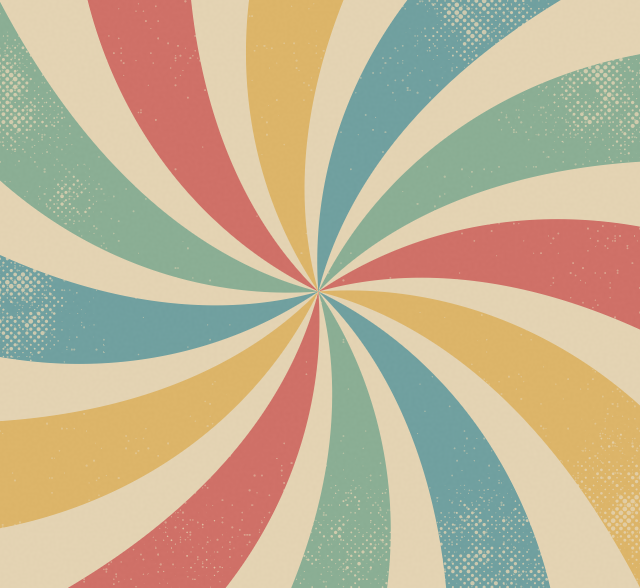
Write a WebGL 1 fragment shader that draws this background.

```glsl
precision highp float;

uniform vec2 u_resolution;

const vec3 CREAM  = vec3(0.892, 0.827, 0.700);
const vec3 RED    = vec3(0.812, 0.440, 0.405);
const vec3 YELLOW = vec3(0.864, 0.708, 0.410);
const vec3 GREEN  = vec3(0.543, 0.682, 0.580);
const vec3 BLUE   = vec3(0.440, 0.627, 0.625);

const vec2 HUB = vec2(-0.0028, 0.0042);           // where the rays meet
const float RAY_STEP = 0.5235988;                 // twelve rays per turn
const vec3 RAY_MIDDLE = vec3(0.960, -0.781, 0.122);  // angle as a quadratic of radius
const vec3 RAY_HALF = vec3(0.1606, 0.0678, -0.122);  // half width, likewise

const float DOT_CELL = 0.0094;
const float SPECK_CELL = 0.0042;
const float WEAR_OPACITY = 0.8;

float hash(vec2 p) {
  p = fract(p * vec2(0.1031, 0.1137));
  p += dot(p, p.yx + 33.33);
  return fract((p.x + p.y) * p.x * 17.0);
}

vec2 gradient(vec2 cell) {
  float a = 6.2831853 * hash(cell + 71.0);
  return vec2(cos(a), sin(a));
}

float gradientNoise(vec2 p) {
  vec2 i = floor(p);
  vec2 f = p - i;
  vec2 u = f * f * f * (f * (f * 6.0 - 15.0) + 10.0);
  vec2 e = vec2(1.0, 0.0);
  float low = mix(dot(gradient(i), f), dot(gradient(i + e), f - e), u.x);
  float high = mix(dot(gradient(i + e.yx), f - e.yx),
                   dot(gradient(i + 1.0), f - 1.0), u.x);
  return mix(low, high, u.y);
}

float quadratic(vec3 k, float x) {
  return k.x + x * (k.y + x * k.z);
}

float patchGlow(vec2 p, vec2 center, float radius) {
  vec2 d = (p - center) / radius;
  return exp(-dot(d, d));
}

// Amount of rubbed-off ink, strongest in patches along the border
float wearAmount(vec2 p) {
  float w = patchGlow(p, vec2(-0.53, -0.02), 0.10);
  w += 0.75 * patchGlow(p, vec2(-0.54, 0.34), 0.12);
  w += 0.60 * patchGlow(p, vec2(-0.42, 0.16), 0.05);
  w += 0.95 * patchGlow(p, vec2(0.27, 0.48), 0.09);
  w += 0.80 * patchGlow(p, vec2(0.50, 0.35), 0.12);
  w += 0.85 * patchGlow(p, vec2(0.53, -0.36), 0.12);
  w += 0.80 * patchGlow(p, vec2(0.28, -0.46), 0.11);
  w += 0.55 * patchGlow(p, vec2(0.05, -0.42), 0.11);
  w += 0.35 * patchGlow(p, vec2(-0.22, -0.44), 0.10);
  return w * (0.9 + 0.9 * gradientNoise(p * 22.0));
}

// Diagonal lattice of halftone dots, sized by the wear
float halftone(vec2 p, float pixel) {
  vec2 g = vec2(p.x + p.y, p.y - p.x) * 0.7071 / DOT_CELL;
  vec2 cell = floor(g);
  vec2 c = (cell + 0.5) * DOT_CELL * 0.7071;
  float wear = wearAmount(vec2(c.x - c.y, c.x + c.y));
  float radius = 0.52 * wear - 0.22 * hash(cell + 300.0);
  radius = min(radius, 0.42);
  float d = length(g - cell - 0.5);
  float cover = clamp((radius - d) * DOT_CELL / pixel + 0.5, 0.0, 1.0);
  return cover * smoothstep(0.02, 0.12, radius);
}

// Sparse fine flecks, gathered in clouds away from the hub
float specks(vec2 p, float r, float pixel) {
  vec2 g = p / SPECK_CELL;
  vec2 cell = floor(g);
  float cloud = smoothstep(-0.1, 0.5, gradientNoise(p * 9.0 + 4.0));
  float density = smoothstep(0.1, 0.5, r) * (0.012 + 0.06 * cloud);
  density += 0.09 * wearAmount(p);
  float radius = 0.2 + 0.25 * hash(cell + 190.0);
  float d = length(g - cell - 0.5);
  float cover = clamp((radius - d) * SPECK_CELL / pixel + 0.5, 0.0, 1.0);
  return cover * step(hash(cell + 520.0), density);
}

vec3 rayColor(float index) {
  float k = mod(index, 4.0);
  if (k < 0.5) return GREEN;
  if (k < 1.5) return BLUE;
  if (k < 2.5) return YELLOW;
  return RED;
}

void main() {
  float pixel = 1.0 / u_resolution.y;
  vec2 p = (gl_FragCoord.xy - 0.5 * u_resolution) * pixel;
  vec2 q = p - HUB;
  float r = length(q);

  // Curved rays
  float turn = (atan(q.y, q.x + 1e-6) - quadratic(RAY_MIDDLE, r)) / RAY_STEP;
  float index = floor(turn + 0.5);
  float offset = abs(turn - index) * RAY_STEP;
  float inside = (quadratic(RAY_HALF, r) - offset) * r;
  float ink = clamp(inside / pixel + 0.5, 0.0, 1.0);

  // Worn print
  float worn = max(halftone(p, pixel), 0.6 * specks(p, r, pixel));
  ink *= 1.0 - WEAR_OPACITY * worn;

  vec3 color = mix(CREAM, rayColor(index), ink);
  color += 0.008 * gradientNoise(p * 160.0);
  gl_FragColor = vec4(color, 1.0);
}
```
